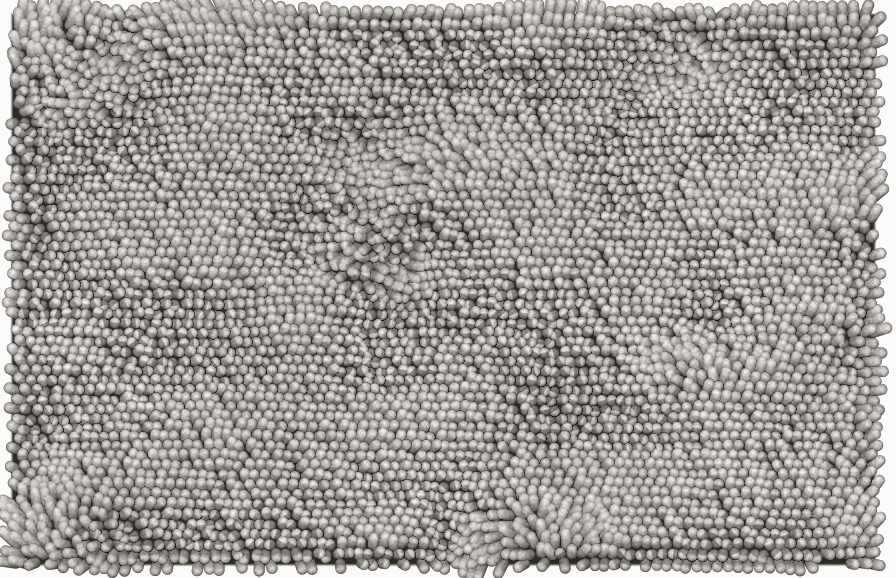
A WebGL 2 fragment shader for this texture:

```glsl
#version 300 es
precision highp float;
// A grey chenille rug: rows of plump tufts on a pale ground. Each tuft is a
// capsule from root to tip, bent by a smooth noise field, and overlapping
// tufts are blended by height so that the tallest one shows.

uniform vec2 u_resolution;
out vec4 fragColor;

const vec2 PITCH = vec2(0.0176, 0.0166); // tuft spacing, in canvas heights
const float RADIUS = 0.0096;

float hash(vec2 p) {
  return fract(sin(dot(p, vec2(12.9898, 78.233))) * 43758.5453);
}

vec2 hash2(vec2 p) {
  return vec2(hash(p), hash(p + 37.3));
}

float noise(vec2 p) {
  vec2 i = floor(p), f = fract(p);
  f = f * f * (3.0 - 2.0 * f);
  return mix(mix(hash(i), hash(i + vec2(1, 0)), f.x),
             mix(hash(i + vec2(0, 1)), hash(i + vec2(1, 1)), f.x), f.y);
}

// How ruffled the pile is: mostly calm with wide, flat patches of disorder.
float ruffle(vec2 p) {
  return smoothstep(0.5, 0.85, noise(p * vec2(3.6, 6.0) + 4.7));
}

// Smooth direction in which the pile leans, in tuft spacings.
vec2 pileLean(vec2 p, float disorder) {
  vec2 q = p * vec2(7.0, 10.0);
  vec2 flow = vec2(noise(q), noise(q + 19.4)) - 0.5;
  return vec2(0.06, 0.3) + flow * (0.8 + 2.2 * disorder);
}

void main() {
  vec2 p = gl_FragCoord.xy / u_resolution.y;
  float pixel = 1.0 / u_resolution.y;
  float aspect = u_resolution.x / u_resolution.y;
  vec2 low = vec2(0.022, 0.024);
  vec2 high = vec2(aspect - 0.038, 0.974);

  // Pale ground with the dark backing of the rug
  vec2 outside = max(low - p, p - high);
  float backing = 1.0 - smoothstep(-0.002, 0.005, max(outside.x, outside.y));
  float ground = mix(0.985, 0.17, backing);

  // Search the roots around the point from which this part of the pile rises
  vec2 centre = floor((p - 0.5 * PITCH * pileLean(p, ruffle(p))) / PITCH);
  float tone = 0.0, weight = 0.0, cover = 0.0;
  for (int j = -3; j <= 3; j++) {
    for (int i = -3; i <= 3; i++) {
      vec2 cell = centre + vec2(i, j);
      vec2 seed = hash2(cell);
      float shift = 0.5 * mod(cell.y, 2.0) + 0.3 * hash(vec2(cell.y, 5.1));
      vec2 root = (cell + vec2(shift, 0.5) + 0.25 * (seed - 0.5)) * PITCH;
      if (any(lessThan(root, low)) || any(greaterThan(root, high))) continue;

      // Tufts near the border splay outwards
      vec2 splay = smoothstep(high - 0.04, high, root)
                 - 1.0 + smoothstep(low, low + 0.04, root);
      float disorder = ruffle(root);
      vec2 lean = pileLean(root, disorder) + 0.7 * splay
                + (seed.yx - 0.5) * (0.3 + 0.6 * disorder);
      lean *= PITCH;

      // Capsule: position along the tuft and distance from its axis
      vec2 fromRoot = p - root;
      float along = clamp(dot(fromRoot, lean) / (dot(lean, lean) + 1e-6), 0.0, 1.0);
      vec2 side = (fromRoot - along * lean) / RADIUS;
      float dist = length(side);
      float mask = clamp((1.0 - dist) * RADIUS / pixel + 0.5, 0.0, 1.0);
      if (mask <= 0.0) continue;
      float dome = sqrt(max(0.0, 1.0 - dist * dist));

      // Bright rounded tip, darker shaft, light from above
      float shade = 0.16 + (0.38 + 0.3 * along) * pow(dome, 0.85)
                  + 0.09 * side.y - 0.03 * side.x + 0.08 * (seed.x - 0.5);
      float height = 0.8 * along + 0.8 * dome + 0.2 * seed.y;
      float w = mask * exp(13.0 * height);
      tone += w * shade;
      weight += w;
      cover = max(cover, mask);
    }
  }

  // Fuzzy fibre grain and broad shading of the pile
  float pile = tone / max(weight, 1e-5);
  float grain = noise(p * 290.0) - 0.5;
  float broad = noise(p * vec2(4.0, 6.0) + 8.2) - 0.5;
  pile += grain * 0.16 * smoothstep(0.1, 0.6, pile) + 0.06 * broad;
  float value = clamp(mix(ground, pile, cover), 0.0, 1.0);

  // Warm grey, neutral towards white
  vec3 warmth = vec3(0.012, -0.004, -0.022) * (1.0 - smoothstep(0.75, 1.0, value));
  fragColor = vec4(value + warmth, 1.0);
}
```
